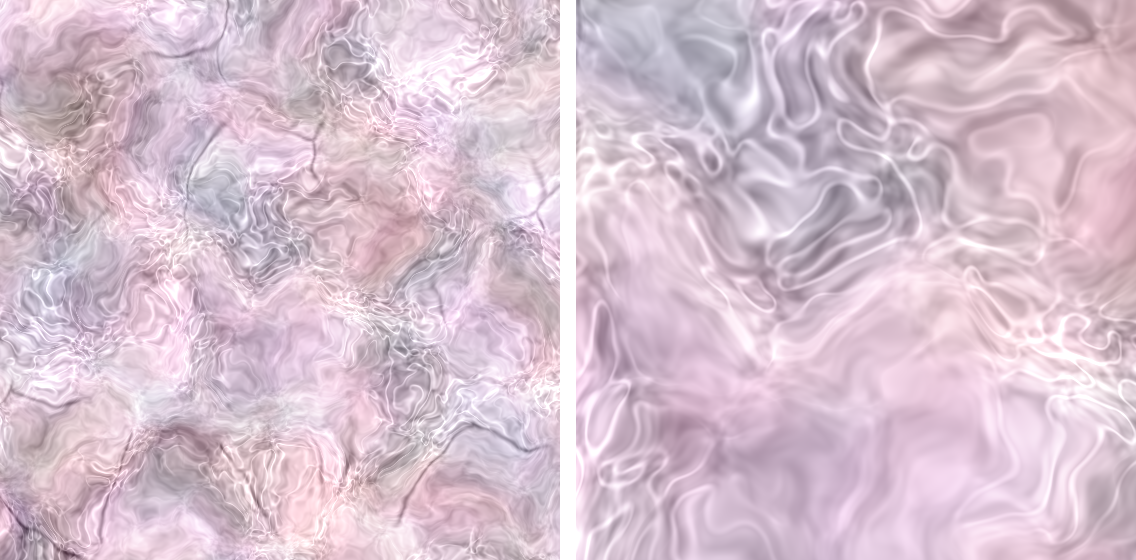
Left: the whole. Right: its middle third, enlarged.
A WebGL 2 fragment shader for this texture:

```glsl
#version 300 es
precision highp float;
// Pale pink and lavender crystalline stone with fine wrinkles, grit and sparse cracks.

uniform vec2 u_resolution;
out vec4 fragColor;

const float BASE_TONE = 0.772;
const vec3 ROSE_OFFSET = vec3(0.088, 0.0, 0.053);
const vec3 LAVENDER_SHIFT = vec3(-0.06, 0.0, 0.06);
const float WARP_SCALE = 4.0;
const float WARP_AMOUNT = 0.09;
const float CLOUD_SCALE = 4.5;
const float CLOUD_CONTRAST = 0.26;
const vec2 FOLD_SCALE = vec2(7.0, 14.0);
const float FOLD_ANGLE = -0.4;
const float FOLD_CONTRAST = 0.25;
const float FACET_SCALE = 13.0;
const float FACET_CONTRAST = 0.09;
const float GRIT_SCALE = 72.0;
const float GRIT_CONTRAST = 0.25;
const float FIBRE_SCALE = 42.0;
const float FIBRE_CONTRAST = 0.17;
const vec2 CRACK_SCALE = vec2(5.0, 3.5);
const float CRACK_WIDTH = 0.035;
const float CRACK_DEPTH = 0.2;
const float TAU = 6.28319;

vec2 hash2(vec2 p) {
    vec3 q = fract(p.xyx * vec3(0.1031, 0.1030, 0.0973));
    q += dot(q, q.yzx + 33.33);
    return fract((q.xx + q.yz) * q.zy);
}

mat2 rotation(float angle) {
    float c = cos(angle), s = sin(angle);
    return mat2(c, s, -s, c);
}

float cornerSlope(vec2 cell, vec2 offset) {
    float angle = TAU * hash2(cell).x;
    return dot(vec2(cos(angle), sin(angle)), offset);
}

// Gradient noise, centred on zero
float noise(vec2 p) {
    vec2 i = floor(p), f = p - i;
    vec2 u = f * f * f * (f * (f * 6.0 - 15.0) + 10.0);
    vec2 e = vec2(1.0, 0.0);
    float low = mix(cornerSlope(i, f), cornerSlope(i + e, f - e), u.x);
    float high = mix(cornerSlope(i + e.yx, f - e.yx), cornerSlope(i + e.xx, f - e.xx), u.x);
    return mix(low, high, u.y);
}

float fbm(vec2 p, int octaves) {
    float sum = 0.0, amplitude = 1.0;
    for (int k = 0; k < octaves; k++) {
        sum += amplitude * noise(p);
        p = rotation(0.65) * p * 2.03 + 7.3;
        amplitude *= 0.5;
    }
    return sum;
}

// Cellular noise: x = gap between the two nearest seeds, y = random value of the cell
vec2 cells(vec2 p) {
    vec2 base = floor(p);
    float nearest = 9.0, second = 9.0, id = 0.0;
    for (int y = -1; y <= 1; y++) {
        for (int x = -1; x <= 1; x++) {
            vec2 cell = base + vec2(x, y);
            vec2 seed = hash2(cell);
            float d = length(cell + seed - p);
            if (d < nearest) {
                second = nearest;
                nearest = d;
                id = fract(seed.x * 7.0 + seed.y * 13.0);
            } else {
                second = min(second, d);
            }
        }
    }
    return vec2(second - nearest, id);
}

void main() {
    vec2 p = gl_FragCoord.xy / u_resolution.y;
    float pixel = 1.0 / u_resolution.y;
    vec2 warp = vec2(fbm(p * WARP_SCALE, 4), fbm(p * WARP_SCALE + 17.0, 4));
    vec2 q = p + WARP_AMOUNT * warp;

    // Broad clouds, slanted folds and angular facets
    float clouds = fbm(q * CLOUD_SCALE + 5.0, 5);
    vec2 foldUv = rotation(FOLD_ANGLE) * (p + 2.0 * WARP_AMOUNT * warp) * FOLD_SCALE;
    float folds = 0.19 - abs(fbm(foldUv, 4));
    vec2 facet = cells(q * FACET_SCALE);
    float facets = (facet.y - 0.5) * smoothstep(0.0, 0.3, facet.x);

    // Grit and pale fibres gather in rough zones
    float rough = smoothstep(-0.25, 0.3, fbm(q * 5.0 + 41.0, 3));
    float grit = fbm(q * GRIT_SCALE, 2);
    float fibre = 1.0 - smoothstep(0.0, 0.13, abs(noise(q * FIBRE_SCALE + 3.0)));

    float tone = BASE_TONE + CLOUD_CONTRAST * clouds + FOLD_CONTRAST * folds
        + FACET_CONTRAST * facets + GRIT_CONTRAST * mix(0.4, 1.0, rough) * grit
        + FIBRE_CONTRAST * rough * (fibre - 0.27);

    // Broken dark cracks with a pale rim
    float gap = cells((p + 0.6 * WARP_AMOUNT * warp) * CRACK_SCALE + 2.0).x;
    float present = smoothstep(0.0, 0.25, fbm(p * 4.0 + 63.0, 2));
    float crack = 1.0 - smoothstep(0.0, CRACK_WIDTH + 4.0 * pixel, gap);
    float rim = smoothstep(1.0, 1.6, gap / CRACK_WIDTH) - smoothstep(1.6, 3.5, gap / CRACK_WIDTH);
    tone += present * (0.05 * rim - CRACK_DEPTH * crack);

    // Rose and lavender tints, fading in the highlights
    float rose = 1.0 + 0.9 * fbm(q * 6.0 + 29.0, 3);
    float lavender = fbm(q * 4.0 + 83.0, 3);
    float fade = mix(1.0, 0.55, smoothstep(0.84, 0.97, tone));
    vec3 color = tone + fade * (ROSE_OFFSET * rose + LAVENDER_SHIFT * lavender);
    fragColor = vec4(clamp(color, 0.0, 1.0), 1.0);
}
```
